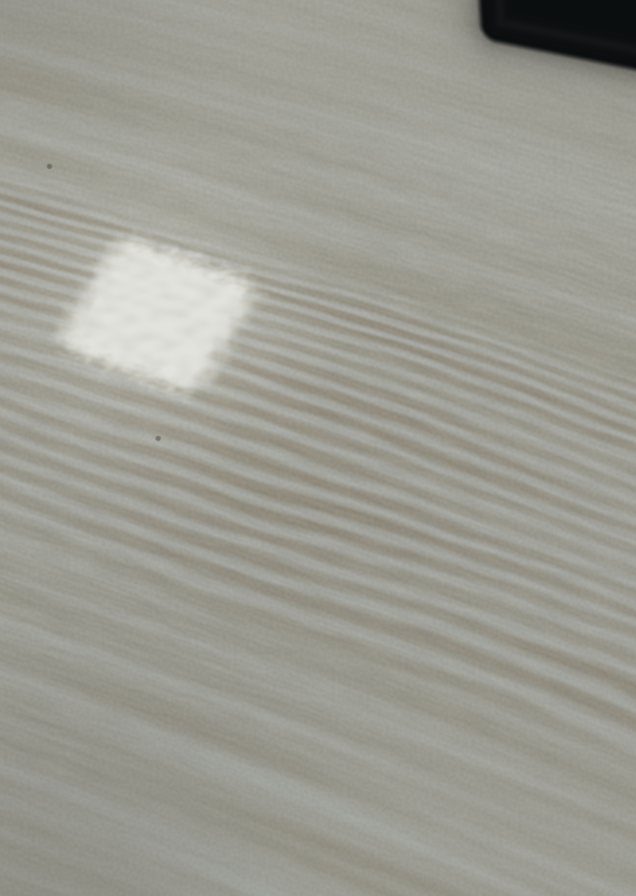
Reproduce this texture procedurally as a WebGL 1 fragment shader.

```glsl
precision highp float;
uniform vec2 u_resolution;

// Wood colours
const vec3 PALE_WOOD = vec3(0.645, 0.655, 0.630);
const vec3 TAN_GRAIN = vec3(0.575, 0.560, 0.508);
const vec3 GLARE = vec3(0.885, 0.890, 0.865);
const vec3 DARK_EDGE = vec3(0.045, 0.055, 0.060);
const vec3 SPECK = vec3(0.36, 0.34, 0.29);

// Grain layout, in canvas heights
const float SLOPE_BOTTOM = 0.39;
const float SLOPE_TOP = 0.25;
const float PERIOD_NEAR = 0.052;
const float PERIOD_SHRINK = 0.048;
const vec2 STRIPE_ZONE = vec2(0.41, 0.80);
const float STREAK_AMOUNT = 0.022;
const float DUST_AMOUNT = 0.016;

// Glare parallelogram: centre and two half edges
const vec2 GLARE_CENTRE = vec2(0.176, 0.648);
const vec2 GLARE_SIDE = vec2(0.078, -0.028);
const vec2 GLARE_RISE = vec2(0.036, 0.062);

// Dark object in the upper right
const vec2 OBJECT_CORNER = vec2(0.538, 0.957);
const float OBJECT_TILT = 0.20;
const float OBJECT_ROUND = 0.016;

float hash(vec2 p) {
  vec3 q = fract(vec3(p.xyx) * 0.1031);
  q += dot(q, q.yzx + 33.33);
  return fract((q.x + q.y) * q.z);
}

vec2 gradient(vec2 cell) {
  float angle = 6.2832 * hash(cell);
  return vec2(cos(angle), sin(angle));
}

float gradientNoise(vec2 p) {
  vec2 i = floor(p), f = p - i;
  vec2 w = f * f * f * (f * (f * 6.0 - 15.0) + 10.0);
  vec2 e = vec2(0.0, 1.0);
  float low = mix(dot(gradient(i), f), dot(gradient(i + e.yx), f - e.yx), w.x);
  float high = mix(dot(gradient(i + e), f - e), dot(gradient(i + 1.0), f - 1.0), w.x);
  return 1.4 * mix(low, high, w.y);
}

// Amount of tan at g = (along, across) the grain
float grainTan(vec2 g) {
  float edgeWobble = 0.015 * gradientNoise(g * vec2(3.0, 2.0));
  float v = g.y + edgeWobble;
  float zone = smoothstep(STRIPE_ZONE.x - 0.04, STRIPE_ZONE.x + 0.03, v)
             * (1.0 - smoothstep(STRIPE_ZONE.y - 0.03, STRIPE_ZONE.y + 0.02, v));

  // Stripes grow narrower with distance
  float period = PERIOD_NEAR - PERIOD_SHRINK * min(g.y, 0.9);
  float phase = -log(period) / PERIOD_SHRINK
              + 0.9 * gradientNoise(g * vec2(1.6, 5.0))
              + 0.14 * gradientNoise(g * vec2(9.0, 35.0));
  float s = fract(phase);
  float line = smoothstep(0.08, 0.48, s) * (1.0 - smoothstep(0.62, 1.0, s));
  float strength = 0.85 + 0.45 * gradientNoise(vec2(g.x * 2.5, phase * 0.45));
  float stripes = 0.04 + line * strength;

  // Wide soft figure outside the striped zone
  float figure = 0.40 + 0.50 * gradientNoise(g * vec2(1.3, 31.0))
               + 0.28 * gradientNoise(g * vec2(2.2, 74.0) + 17.0);
  figure = mix(figure, 0.36, 0.35 * smoothstep(0.75, 1.0, g.y));
  return clamp(mix(figure, stripes, zone), 0.0, 1.15);
}

// Skewed square reflection with a rippled outline
float glareMask(vec2 p) {
  vec2 d = p - GLARE_CENTRE;
  d += 0.007 * vec2(gradientNoise(p * 65.0), gradientNoise(p * 65.0 + 40.0));
  d += 0.003 * gradientNoise(p * vec2(110.0, 190.0));
  float area = GLARE_SIDE.x * GLARE_RISE.y - GLARE_SIDE.y * GLARE_RISE.x;
  vec2 q = abs(vec2(d.x * GLARE_RISE.y - d.y * GLARE_RISE.x,
                    GLARE_SIDE.x * d.y - GLARE_SIDE.y * d.x)) / area;
  float box = length(max(q - 0.65, 0.0)) + 0.65;
  return 1.0 - smoothstep(0.78, 1.22, box);
}

float objectDistance(vec2 p) {
  vec2 q = p - OBJECT_CORNER;
  vec2 d = vec2(-q.x - 0.06 * q.y, -q.y - OBJECT_TILT * q.x) + OBJECT_ROUND;
  return length(max(d, 0.0)) + min(max(d.x, d.y), 0.0) - OBJECT_ROUND;
}

// Rare dark flecks, at most one per cell
float speckMask(vec2 p) {
  vec2 cell = floor(p * 9.0);
  vec2 spot = 0.2 + 0.6 * vec2(hash(cell + 3.0), hash(cell + 71.0));
  float d = length(fract(p * 9.0) - spot) / 9.0;
  return step(0.95, hash(cell + 29.0)) * (1.0 - smoothstep(0.0015, 0.0042, d));
}

void main() {
  vec2 p = gl_FragCoord.xy / u_resolution.y;
  float slope = mix(SLOPE_BOTTOM, SLOPE_TOP, p.y);
  vec2 grain = vec2(p.x - 0.3 * p.y, p.y + slope * p.x);

  // Wood, fine streaks and dust
  vec3 color = mix(PALE_WOOD, TAN_GRAIN, grainTan(grain));
  float focus = 1.0 - 0.6 * smoothstep(0.15, 0.5, abs(p.y - 0.5));
  color += STREAK_AMOUNT * focus * gradientNoise(grain * vec2(22.0, 210.0));
  color += DUST_AMOUNT * gradientNoise(p * 230.0);
  color = mix(color, SPECK, 0.7 * speckMask(p));

  // Uneven room light
  color *= 0.985 + 0.03 * smoothstep(0.2, 0.8, p.y)
         - 0.07 * smoothstep(0.45, 0.0, p.x) * smoothstep(0.4, 0.0, p.y)
         - 0.06 * smoothstep(0.3, 0.0, p.x) * smoothstep(0.8, 1.0, p.y);

  // Glare and its halo
  vec2 away = (p - GLARE_CENTRE) / vec2(0.13, 0.12);
  color += 0.085 * exp(-dot(away, away));
  float sheen = 0.93 + 0.16 * gradientNoise(p * vec2(45.0, 70.0));
  color = mix(color, GLARE, glareMask(p) * clamp(sheen, 0.0, 1.0));

  // Dark object over its soft shadow
  float d = objectDistance(p);
  color *= 1.0 - 0.30 * exp(-max(d, 0.0) / 0.018);
  vec3 body = DARK_EDGE + 0.03 * exp(-pow((d + 0.022) / 0.006, 2.0));
  color = mix(body, color, smoothstep(-0.004, 0.005, d));

  gl_FragColor = vec4(color, 1.0);
}
```
